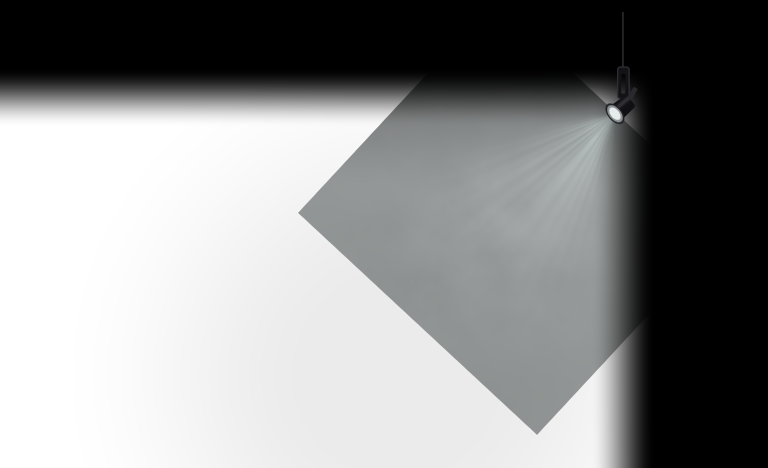
Give the GLSL for this background, as a WebGL 1 fragment shader.

```glsl
precision highp float;
// A hanging spotlight shines over a tilted grey panel on a white wall with dark soft borders.
uniform vec2 u_resolution;

// Lengths are in canvas heights, lamp parts in LAMP_SIZE.
#define PANEL_CENTER vec2(1.1028, 0.5348)
#define PANEL_HALF vec2(0.3485, 0.3095)
#define PANEL_AXIS vec2(0.7327, -0.6806)
#define PANEL_TINT vec3(0.600, 0.613, 0.612)
#define BEAM_COLOR vec3(0.70, 0.82, 0.80)
#define BEAM_AXIS vec2(-0.69, -0.72)
#define BEAM_STRENGTH 0.26
#define LAMP_POS vec2(1.331, 0.786)
#define LAMP_SIZE 0.01
#define LENS_POS vec2(-1.7, -2.9)
#define LENS_AXIS vec2(-0.77, -0.64)

vec2 gradientAt(vec2 cell) {
  float angle = 6.2832 * fract(sin(dot(cell, vec2(127.1, 311.7))) * 43758.5);
  return vec2(cos(angle), sin(angle));
}

float gradientNoise(vec2 p) {
  vec2 i = floor(p), f = fract(p);
  vec2 u = f * f * (3.0 - 2.0 * f);
  vec2 e = vec2(1.0, 0.0);
  float low = mix(dot(gradientAt(i), f), dot(gradientAt(i + e), f - e), u.x);
  float high = mix(dot(gradientAt(i + e.yx), f - e.yx), dot(gradientAt(i + 1.0), f - 1.0), u.x);
  return mix(low, high, u.y);
}

float clouds(vec2 p) {
  float sum = 0.0, gain = 0.5;
  for (int i = 0; i < 4; i++) {
    sum += gain * gradientNoise(p);
    p = p * 2.03 + 7.1;
    gain *= 0.5;
  }
  return sum;
}

float boxDistance(vec2 p, vec2 halfSize, float radius) {
  vec2 d = abs(p) - halfSize + radius;
  return length(max(d, 0.0)) + min(max(d.x, d.y), 0.0) - radius;
}

// Express p along an axis and its left-hand normal.
vec2 toFrame(vec2 p, vec2 axis) {
  return vec2(dot(p, axis), dot(p, vec2(-axis.y, axis.x)));
}

// Antialiased coverage of a signed distance.
float cover(float d) {
  return clamp(0.5 - d * u_resolution.y, 0.0, 1.0);
}

float lampCover(float d) {
  return cover(d * LAMP_SIZE);
}

vec3 wall(vec2 p) {
  return vec3(mix(0.92, 1.0, smoothstep(0.15, 0.75, distance(p, vec2(0.85, 0.20)))));
}

float borderFade(vec2 p) {
  return (1.0 - smoothstep(0.727, 0.855, p.y)) * (1.0 - smoothstep(1.262, 1.40, p.x));
}

// Cone of streaked light that leaves the lens.
float beam(vec2 p) {
  vec2 q = toFrame(p - LAMP_POS - LENS_POS * LAMP_SIZE, BEAM_AXIS);
  float angle = atan(q.y, q.x);
  float reach = length(q);
  float cone = 1.0 - smoothstep(0.15, 0.85, abs(angle));
  float streaks = 1.0 + 0.7 * gradientNoise(vec2(angle * 16.0, 0.4)) * smoothstep(0.0, 0.08, reach);
  return cone * streaks * exp(-reach * 6.5) + 0.35 * exp(-reach * 22.0);
}

vec3 drawLamp(vec3 color, vec2 p) {
  vec2 q = (p - LAMP_POS) / LAMP_SIZE;
  // Cord and yoke
  color = mix(color, vec3(0.17), lampCover(boxDistance(q - vec2(0.0, 12.8), vec2(0.17, 6.0), 0.0)));
  float yoke = boxDistance(q - vec2(0.1, 3.7), vec2(1.35, 3.5), 0.7);
  float slot = boxDistance(q - vec2(0.1, 3.5), vec2(0.45, 2.1), 0.3);
  vec3 metal = mix(vec3(0.07, 0.07, 0.09), vec3(0.22, 0.22, 0.25), smoothstep(-0.5, 0.1, yoke));
  color = mix(color, metal, lampCover(max(yoke, -slot)));
  // Side knob
  float knob = boxDistance(toFrame(q - vec2(2.1, 1.5), vec2(0.5, 0.866)), vec2(1.3, 0.5), 0.3);
  color = mix(color, vec3(0.16, 0.16, 0.18), lampCover(knob));
  // Barrel with a highlight along its side
  vec2 l = toFrame(q - LENS_POS, LENS_AXIS);
  float barrel = boxDistance(l + vec2(2.2, 0.0), vec2(2.3, 1.95 + 0.08 * l.x), 0.6);
  float sheen = exp(-4.0 * (l.y + 0.7) * (l.y + 0.7));
  color = mix(color, vec3(0.06, 0.06, 0.08) + 0.13 * sheen, lampCover(barrel));
  // Rim and lens
  float lens = (length(l / vec2(1.25, 2.15)) - 1.0) * 1.25;
  color = mix(color, vec3(0.12, 0.12, 0.14), lampCover(lens - 0.25));
  color = mix(color, vec3(0.55, 0.57, 0.58), lampCover(lens));
  return mix(color, vec3(0.90, 0.92, 0.92), lampCover(lens + 0.35));
}

void main() {
  vec2 p = gl_FragCoord.xy / u_resolution.y;
  float fade = borderFade(p);
  vec3 color = wall(p) * fade;

  // Panel, dimmer near the top, with faint mist in the light
  vec3 panel = color * PANEL_TINT * mix(1.0, 0.80, smoothstep(0.58, 0.82, p.y));
  float mist = exp(-14.0 * dot(p - vec2(1.06, 0.51), p - vec2(1.06, 0.51)));
  panel += fade * mist * (0.018 + 0.06 * clouds(p * 9.0));
  panel += BEAM_COLOR * BEAM_STRENGTH * beam(p) * mix(0.25, 1.0, fade);
  float panelEdge = boxDistance(toFrame(p - PANEL_CENTER, PANEL_AXIS), PANEL_HALF, 0.0);
  color = mix(color, panel, cover(panelEdge) * smoothstep(0.0, 0.03, fade));

  gl_FragColor = vec4(drawLamp(color, p), 1.0);
}
```
